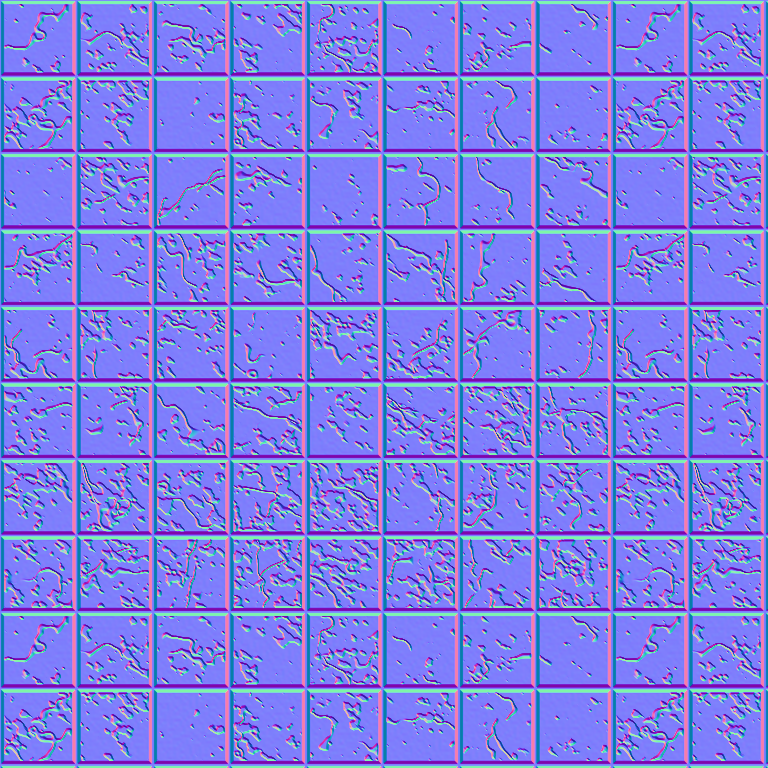
Reproduce this texture map procedurally as a WebGL 1 fragment shader.

```glsl
precision highp float;

uniform vec2 u_resolution;

const float TILES = 10.04;       // tiles across the canvas
const float PERIOD = 8.0;        // tiles before the wear repeats
const float SAMPLE_STEP = 0.01;  // half a filter width, in tiles
const float RELIEF = 0.1;        // height of a tile over its grout

float hash(vec2 p) {
  vec3 q = fract(vec3(p.xyx) * 0.1031);
  q += dot(q, q.yzx + 33.33);
  return fract((q.x + q.y) * q.z);
}

float noise(vec2 p) {
  vec2 cell = floor(p);
  vec2 f = fract(p);
  f = f * f * (3.0 - 2.0 * f);
  float low = mix(hash(cell), hash(cell + vec2(1.0, 0.0)), f.x);
  float high = mix(hash(cell + vec2(0.0, 1.0)), hash(cell + 1.0), f.x);
  return mix(low, high, f.y);
}

// Rows differ in mean wear, tiles vary around it
float tileWear(vec2 id) {
  float rough = step(5.5, id.y);
  float smoothRow = 1.0 - step(0.5, abs(id.y - 2.0));
  float spread = hash(id + 17.0) - 0.5;
  return 0.43 + 0.24 * rough - 0.25 * smoothRow + 0.6 * spread;
}

// Clustered chips, stretched along the falling diagonal
float chips(vec2 q, vec2 seed, float wear) {
  vec2 grain = vec2(dot(q, vec2(0.8, 0.6)) * 9.0,
                    dot(q, vec2(-0.6, 0.8)) * 15.0) + seed;
  float n = mix(noise(grain), noise(grain * 2.0 + 7.0), 0.35);
  float density = wear + 1.2 * (noise(q * 2.7 + seed) - 0.5);
  float threshold = mix(0.82, 0.5, clamp(density, 0.0, 1.0));
  return smoothstep(threshold, threshold + 0.13, n);
}

// Broken, wandering hairlines at random angles
float cracks(vec2 q, vec2 seed, vec2 id, float wear) {
  float depth = 0.0;
  for (int i = 0; i < 2; i++) {
    float k = float(i) + 1.0;
    float angle = 6.2832 * hash(id + 31.0 * k);
    vec2 across = vec2(cos(angle), sin(angle));
    vec2 center = 0.25 + 0.5 * vec2(hash(id + 43.0 * k), hash(id + 59.0 * k));
    vec2 warp = q + seed + 13.0 * k;
    float bend = 0.5 * (noise(warp * 2.6) - 0.5) + 0.14 * (noise(warp * 9.0) - 0.5);
    float d = abs(dot(q - center, across) + bend);
    float present = step(hash(id + 71.0 * k), 0.35 + 0.5 * wear);
    float unbroken = smoothstep(0.3, 0.42, noise(warp * 4.0 + 5.0));
    float line = 1.0 - smoothstep(0.008, 0.026, d);
    depth = max(depth, line * present * unbroken);
  }
  return depth;
}

// Raised tile with a bevelled rim and worn face
float height(vec2 p) {
  vec2 id = mod(floor(p), PERIOD);
  vec2 q = fract(p);
  vec2 edge = min(q, 1.0 - q);
  float rim = min(edge.x, edge.y);
  float bevel = clamp((rim - 0.016) / 0.034, 0.0, 1.0);
  float face = smoothstep(0.052, 0.075, rim);
  vec2 seed = 40.0 * vec2(hash(id + 3.0), hash(id + 11.0));
  float wear = tileWear(id);
  float pits = max(chips(q, seed, wear), cracks(q, seed, id, wear));
  float ripple = 0.02 * noise(q * 24.0 + seed);
  return bevel - face * (0.65 * pits + ripple);
}

// Downhill slope by central differences
vec2 slope(vec2 p, float e) {
  float dx = height(p + vec2(e, 0.0)) - height(p - vec2(e, 0.0));
  float dy = height(p + vec2(0.0, e)) - height(p - vec2(0.0, e));
  return vec2(-dx, dy) / (2.0 * e);
}

vec3 encodeNormal(vec3 n) {
  return 0.5 + 0.5 * n;
}

void main() {
  vec2 uv = gl_FragCoord.xy / u_resolution;
  vec2 p = vec2(uv.x, 1.0 - uv.y) * TILES;
  vec3 normal = normalize(vec3(RELIEF * slope(p, SAMPLE_STEP), 1.0));
  gl_FragColor = vec4(encodeNormal(normal) * 0.99, 1.0);
}
```
